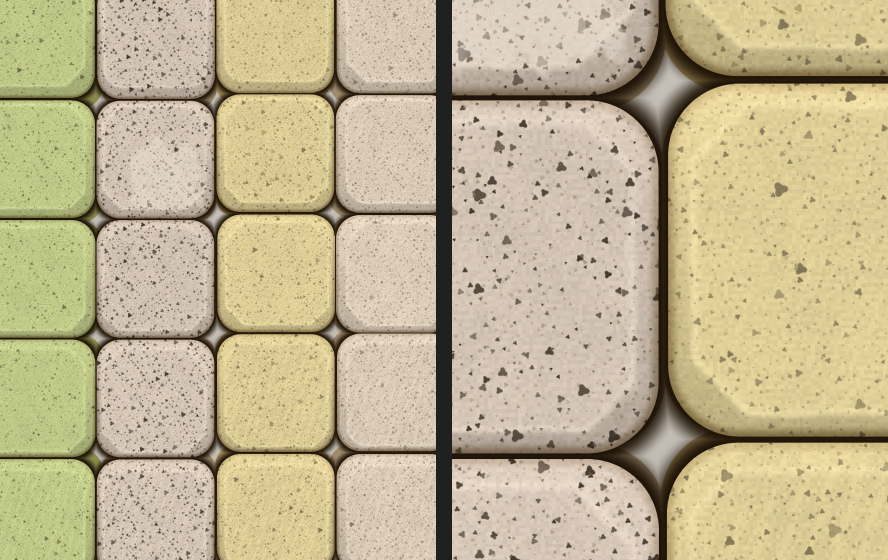
Left: the whole. Right: its middle third, enlarged.
Reproduce this pattern procedurally as a WebGL 1 fragment shader.

```glsl
precision highp float;
// Rows of speckled, bevelled soap bars in four tinted columns on a pale table.
// Rounded-box distances give each bar a top and a base leaning to the centre;
// cellular specks, layered sines and hashes vary the surface of every bar.
uniform vec2 u_resolution;

float hash(vec2 p) {
  return fract(sin(dot(p, vec2(127.1, 311.7))) * 43758.55);
}

vec2 hash2(vec2 p) {
  return vec2(hash(p), hash(p + 37.3));
}

float roundedBox(vec2 p, vec2 halfSize, float radius) {
  vec2 q = abs(p) - halfSize + radius;
  return length(max(q, 0.0)) + min(max(q.x, q.y), 0.0) - radius;
}

// Layered sines, roughly -1 to 1.
float mottle(vec2 p) {
  float sum = 0.0, weight = 0.5;
  for (int i = 0; i < 4; i++) {
    sum += weight * sin(p.x + 1.7 * sin(p.y * 0.8)) * sin(p.y + 1.3 * sin(p.x * 0.9));
    p = mat2(1.4, 1.2, -1.2, 1.4) * p + 2.3;
    weight *= 0.6;
  }
  return sum;
}

// One irregular dot per noise cell; density is the share of cells filled.
float specks(vec2 p, float scale, float density, float pixel) {
  p = mat2(0.8, 0.6, -0.6, 0.8) * p * scale;
  vec2 cell = floor(p);
  vec2 d = fract(p) - 0.27 - 0.46 * hash2(cell);
  float size = hash(cell + 9.1);
  float radius = 0.07 + 0.16 * size * size;
  float wobble = 1.0 + 0.25 * sin(3.0 * atan(d.y, d.x + 0.0001) + 6.3 * size);
  float mask = clamp(0.5 + (radius * wobble - length(d)) / (pixel * scale * 1.5), 0.0, 1.0);
  return mask * step(hash(cell + 4.7), density) * (0.5 + 0.5 * hash(cell + 6.2));
}

vec3 columnTint(float column) {
  if (column < 0.5) return vec3(0.76, 0.80, 0.54);
  if (column < 1.5) return vec3(0.835, 0.775, 0.715);
  if (column < 2.5) return vec3(0.865, 0.80, 0.585);
  return vec3(0.87, 0.81, 0.73);
}

// Coarse density, fine density and darkness of the specks.
vec3 columnSpecks(float column) {
  if (column < 0.5) return vec3(0.13, 0.28, 0.60);
  if (column < 1.5) return vec3(0.52, 0.50, 0.90);
  if (column < 2.5) return vec3(0.24, 0.30, 0.52);
  return vec3(0.07, 0.50, 0.50);
}

// Cell units, y pointing down; the right two columns sit a little higher.
vec2 barCentre(vec2 id) {
  return id + vec2(0.305, 0.33 - 0.045 * step(1.5, id.x)) + 0.012 * (hash2(id + 3.0) - 0.5);
}

vec3 barTop(vec2 p, vec2 id, float edge, vec2 lean, float pixel) {
  vec3 colour = columnTint(id.x);
  vec3 amount = columnSpecks(id.x);
  vec2 seeded = p + id * 7.31 + 20.0;

  // Broad mottling and fine grain
  colour *= 1.0 + 0.025 * mottle(seeded * 9.0) + 0.03 * (hash(id) - 0.5);
  colour *= 0.965 + 0.07 * hash(floor(seeded * 95.0));

  // Bevel around the flat face, with some clipped corners
  vec2 facePoint = p + lean * 0.35;
  float face = roundedBox(facePoint, vec2(0.43), 0.16);
  float clip = mix(0.56, 0.49, hash(id + 5.0));
  face = max(face, (abs(facePoint.x) + abs(facePoint.y)) * 0.707 - clip);
  face += 0.006 * mottle(seeded * 14.0);
  float bevel = smoothstep(-0.008, 0.014, face);
  colour *= 1.0 - bevel * (0.05 + 0.22 * p.y);
  colour += 0.05 * exp(-face * face / 0.0002);

  // Glossy worn patch and olive flakes on the second row
  float secondRow = 1.0 - step(0.5, abs(id.y - 1.0));
  float worn = roundedBox(p - vec2(0.08, 0.13), vec2(0.27, 0.25), 0.06);
  worn += 0.09 * mottle(seeded * 12.0);
  float gloss = secondRow * (1.0 - step(0.5, abs(id.x - 1.0))) * smoothstep(0.02, -0.02, worn);
  colour = mix(colour, vec3(0.90, 0.86, 0.81), 0.6 * gloss);
  float flakes = secondRow * (1.0 - step(0.5, abs(id.x - 2.0)));
  flakes *= specks(seeded + 5.0, 11.0, 0.55, pixel) * step(length(p), 0.36);
  colour = mix(colour, vec3(0.58, 0.53, 0.31), 0.7 * flakes);

  // Specks at three sizes
  float dots = max(specks(seeded, 13.0, amount.x, pixel),
                   specks(seeded + 3.7, 25.0, amount.y, pixel));
  colour = mix(colour, vec3(0.18, 0.14, 0.10), dots * amount.z * (1.0 - 0.5 * gloss));
  colour = mix(colour, vec3(0.48, 0.41, 0.29), 0.5 * specks(seeded + 8.2, 42.0, 0.5, pixel));

  // Darkened outer rim
  float rim = smoothstep(-0.035, 0.0, edge);
  return mix(colour, colour * vec3(0.62, 0.55, 0.43), rim * (0.55 + 0.5 * p.y));
}

void main() {
  float pixel = 4.683 / u_resolution.y;
  vec2 p = vec2(gl_FragCoord.x, u_resolution.y - gl_FragCoord.y) * pixel;
  vec3 colour = vec3(0.76, 0.74, 0.71) + 0.03 * mottle(p * 8.0);
  vec2 base = floor(p + 0.18), nearest = base;
  float edge = 10.0;

  // Sides of neighbouring bars, and the closest top
  for (int j = -1; j <= 1; j++) {
    for (int i = -1; i <= 1; i++) {
      vec2 id = base + vec2(float(i), float(j));
      vec2 centre = barCentre(id);
      vec2 lean = (vec2(1.82, 2.34) - centre) * 0.05;
      float top = roundedBox(p - centre, vec2(0.492), 0.2);
      float side = roundedBox(p - centre - lean, vec2(0.485), 0.2);
      vec3 sideColour = columnTint(id.x) * vec3(0.72, 0.67, 0.57);
      colour = mix(colour, sideColour, clamp(0.5 - side / pixel, 0.0, 1.0));
      if (top < edge) {
        edge = top;
        nearest = id;
      }
    }
  }

  // Contact shadow in the gaps, then the top surface
  colour *= mix(vec3(0.20, 0.15, 0.08), vec3(1.0), smoothstep(0.0, 0.075, edge));
  vec2 centre = barCentre(nearest);
  vec3 top = barTop(p - centre, nearest, edge, (vec2(1.82, 2.34) - centre) * 0.05, pixel);
  gl_FragColor = vec4(mix(colour, top, clamp(0.5 - edge / pixel, 0.0, 1.0)), 1.0);
}
```
